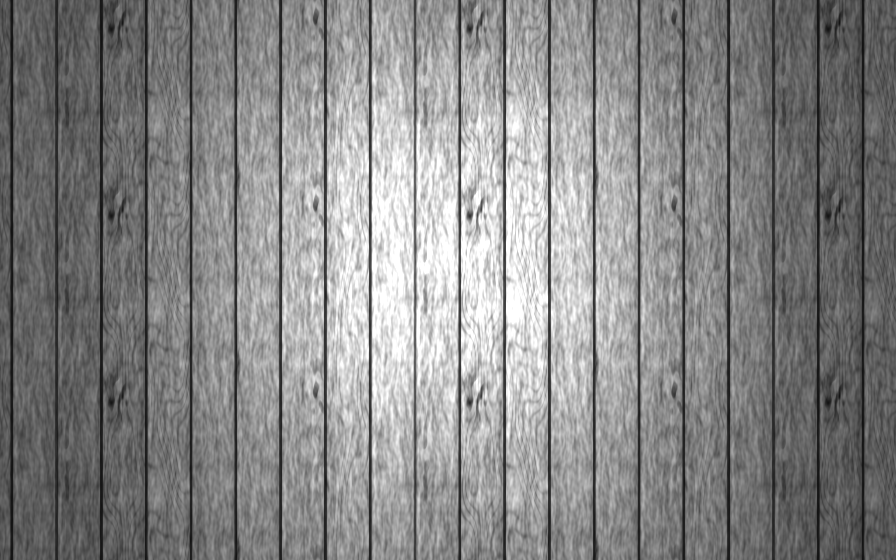
Write a Shadertoy shader that draws this texture.

```glsl
// Grey vertical wood planks under a soft, tall oval light.
// Stretched gradient noise makes fibres, ring lines and flakes; the boards repeat
// every eight across and three times up, and dark seams part them.

vec2 gradientAt(vec2 cell) {
    float h = fract(sin(dot(cell, vec2(127.1, 311.7))) * 43758.55);
    return vec2(cos(6.2832 * h), sin(6.2832 * h));
}

// Gradient noise over a unit-high tile, repeating in y; freq.y must be whole.
float tileNoise(vec2 p, vec2 freq, float seed) {
    p *= freq;
    vec2 cell = floor(p), f = p - cell;
    vec2 w = f * f * f * (f * (f * 6.0 - 15.0) + 10.0);
    float y0 = mod(cell.y, freq.y), y1 = mod(cell.y + 1.0, freq.y);
    float x0 = cell.x + seed * 37.0, x1 = x0 + 1.0;
    float a = dot(gradientAt(vec2(x0, y0)), f);
    float b = dot(gradientAt(vec2(x1, y0)), f - vec2(1, 0));
    float c = dot(gradientAt(vec2(x0, y1)), f - vec2(0, 1));
    float d = dot(gradientAt(vec2(x1, y1)), f - vec2(1, 1));
    return 1.4 * mix(mix(a, b, w.x), mix(c, d, w.x), w.y);
}

// Soft oval patch that wraps in y.
float patchMask(vec2 q, vec2 centre, vec2 size) {
    vec2 d = q - centre;
    d.y = fract(d.y + 0.5) - 0.5;
    d /= size;
    return exp(-dot(d, d));
}

// Fibres running up the board, from broad streaks to fine hairs.
float fibres(vec2 q, float board) {
    q.x += 0.06 * tileNoise(q, vec2(2, 3), board + 11.0);
    return 0.11 * tileNoise(q, vec2(3, 1), board)
         + 0.16 * tileNoise(q, vec2(7, 4), board + 21.0)
         + 0.22 * tileNoise(q, vec2(13, 11), board + 31.0)
         + 0.15 * tileNoise(q, vec2(19, 29), board + 41.0);
}

// Thin contour lines of a stretched field, like flat-sawn growth rings.
float rings(vec2 q, float board) {
    float field = 2.2 * q.x + 1.6 * tileNoise(q, vec2(2, 2), board + 51.0);
    return pow(0.5 + 0.5 * sin(15.0 * field), 4.0);
}

float wood(vec2 q, float board) {
    float tone = 0.98 + fibres(q, board);

    // Boards 1 and 2 are greyer; boards 2, 3 and 7 show rings.
    float grey = step(0.5, board) * step(board, 2.5);
    float ringed = step(1.5, board) * step(board, 3.5) + step(6.5, board);
    tone -= 0.07 * grey + 0.15 * ringed * (rings(q, board) - 0.25);

    // Weathered flakes gather beside a few edges and knots.
    float flakeArea = step(5.5, board) * step(board, 6.5)
        * (patchMask(q, vec2(0.78, 0.88), vec2(0.2, 0.16))
         + 0.5 * patchMask(q, vec2(0.85, 0.45), vec2(0.12, 0.25)));
    flakeArea += step(1.5, board) * step(board, 2.5)
        * patchMask(q, vec2(0.38, 0.87), vec2(0.25, 0.15));
    flakeArea += step(4.5, board) * step(board, 5.5)
        * patchMask(q, vec2(0.0, 0.03), vec2(0.12, 0.1));
    flakeArea += 0.6 * step(0.5, board) * step(board, 1.5)
        * patchMask(q, vec2(0.25, 0.5), vec2(0.12, 0.4));
    float flakes = smoothstep(-0.05, 0.3, tileNoise(q, vec2(7, 11), board + 61.0));
    return tone - 0.5 * flakeArea * flakes;
}

// Dark gap, its soft shade, and a lit edge on the right of it.
float seams(float x, float pixel) {
    float side = fract(x + 0.5) - 0.5;
    float d = abs(side);
    float seamId = mod(floor(x + 0.5), 8.0);
    float depth = abs(seamId - 1.0) < 0.5 ? 0.52 : 0.7;
    float gap = 1.0 - smoothstep(0.03 - 0.5 * pixel, 0.03 + 0.5 * pixel, d);
    float shade = 0.16 * exp(-d * 14.0);
    float lip = 0.12 * exp(-pow((side - 0.085) / 0.035, 2.0));
    return (1.0 - depth * gap) * (1.0 - shade) + lip;
}

// Bright oval a little above the middle, fading to dim sides.
float lamp(vec2 uv) {
    vec2 d = (uv - vec2(0.503, 0.53)) / vec2(0.24, 0.46);
    return 0.22 + 0.83 / (1.0 + dot(d, d));
}

void mainImage(out vec4 fragColor, in vec2 fragCoord) {
    vec2 uv = fragCoord / iResolution.xy;

    // Twenty boards to the canvas width.
    float x = (uv.x - 0.0132) * 20.0;
    float board = mod(floor(x), 8.0);
    vec2 q = vec2(fract(x), uv.y * 3.0);

    float tone = wood(q, board) * seams(x, 20.0 / iResolution.x);
    float value = clamp(lamp(uv) * tone, 0.0, 1.0);
    fragColor = vec4(vec3(value), 1.0);
}
```
